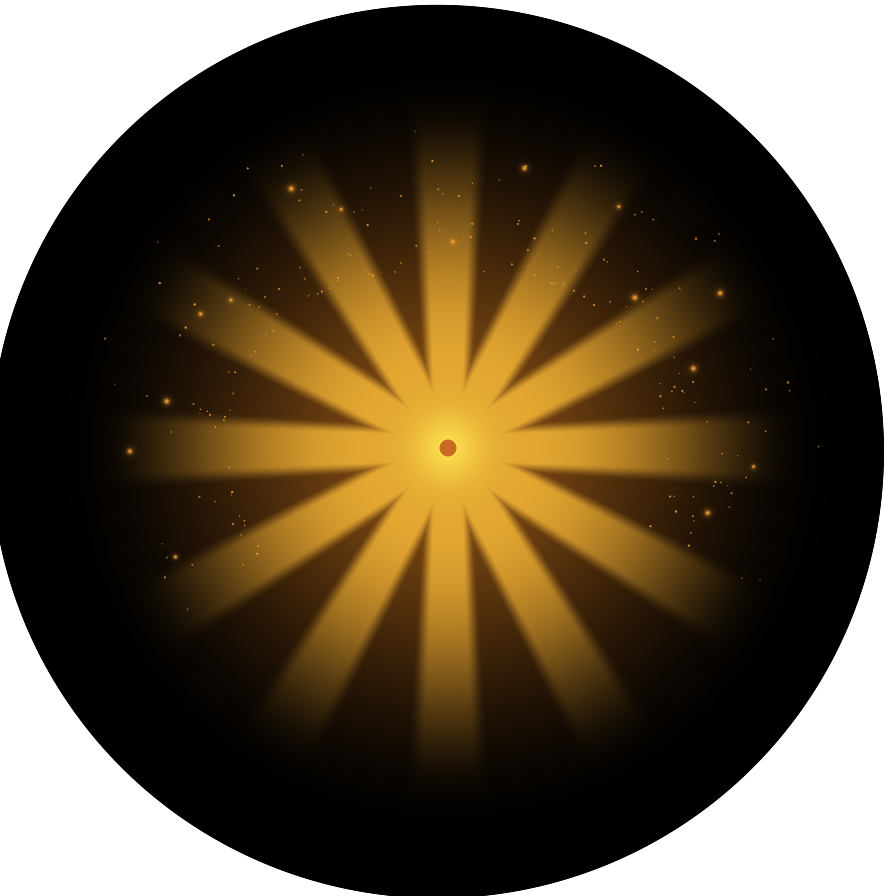
Reproduce this background procedurally as a WebGL 1 fragment shader.

```glsl
precision highp float;
// A golden sunburst on a black disc: twelve soft rays and a warm halo
// around a small copper core, with sparks scattered over an upper arc.
// Rays come from folding the angle; sparks are placed by a sine hash.

uniform vec2 u_resolution;

const float PI = 3.14159265;
const float RAY_COUNT = 12.0;
const int DUST_COUNT = 190;
const int EMBER_COUNT = 15;

const vec3 WHITE = vec3(1.0);
const vec3 BROWN = vec3(0.49, 0.28, 0.07);
const vec3 GOLD = vec3(0.89, 0.65, 0.19);
const vec3 YELLOW = vec3(1.0, 0.89, 0.32);
const vec3 COPPER = vec3(0.78, 0.42, 0.14);
const vec3 SPARK = vec3(0.95, 0.62, 0.20);

float hash(float n) {
  return fract(sin(n * 127.1 + 3.7) * 43758.5453);
}

// Filled circle with an edge one pixel wide
float disc(vec2 p, float radius, float pixel) {
  return 1.0 - smoothstep(-0.5 * pixel, 0.5 * pixel, length(p) - radius);
}

// Mask of equal rays that widen slowly away from the centre
float rays(vec2 p, float count) {
  float sector = 2.0 * PI / count;
  float r = length(p);
  float angle = mod(atan(p.y, p.x + 1e-6) + 0.5 * sector, sector) - 0.5 * sector;
  float side = r * abs(sin(angle));
  float halfWidth = 0.017 + 0.054 * r;
  float blur = 0.005 + 0.018 * r;
  return 1.0 - smoothstep(halfWidth - blur, halfWidth + blur, side);
}

// Smooth fall from one to zero between two radii
float fade(float r, float inner, float outer) {
  return 1.0 - smoothstep(inner, outer, r);
}

// Point on the arc above the core; t runs along it from right to left
vec2 arcPoint(float t, float spread) {
  float angle = mix(-0.45, 3.70, t);
  float r = 0.185 + 0.06 * abs(cos(angle)) + 0.17 * spread;
  return r * vec2(cos(angle), sin(angle));
}

// Fine dust, denser toward the inner side of the arc
float dust(vec2 p, float pixel) {
  float sum = 0.0;
  for (int i = 0; i < DUST_COUNT; i++) {
    float id = float(i);
    float spread = hash(id + 301.0);
    vec2 d = p - arcPoint(hash(id + 11.0), spread * spread);
    float size = mix(0.0007, 0.0014, hash(id + 601.0));
    float light = mix(0.35, 0.85, hash(id + 907.0));
    sum += light * fade(length(d), size - 0.5 * pixel, size + 0.5 * pixel);
  }
  return sum;
}

// Larger embers, evenly jittered, each with a small halo
float embers(vec2 p) {
  float sum = 0.0;
  for (int i = 0; i < EMBER_COUNT; i++) {
    float id = float(i);
    float t = (id + hash(id + 41.0)) / float(EMBER_COUNT);
    vec2 d = p - arcPoint(t, 0.15 + 0.6 * hash(id + 83.0));
    float size = mix(0.0018, 0.0030, hash(id + 17.0));
    float q = dot(d, d) / (size * size);
    sum += 0.8 * exp(-q) + 0.2 * exp(-0.2 * q);
  }
  return sum;
}

void main() {
  float scale = min(u_resolution.x, u_resolution.y);
  float pixel = 1.0 / scale;
  vec2 p = (gl_FragCoord.xy - 0.5 * u_resolution) / scale;
  float r = length(p);

  // Brown halo fading into black
  vec3 color = BROWN * pow(fade(r, 0.02, 0.46), 1.15);

  // Golden rays
  float rayLight = rays(p, RAY_COUNT) * fade(r, 0.08, 0.40);
  color = mix(color, GOLD, rayLight);

  // Yellow glow and the copper core
  float glow = 0.65 * exp(-r * r / 0.0014) + 0.35 * exp(-r / 0.035);
  color = mix(color, YELLOW, glow);
  color = mix(color, COPPER, disc(p, 0.0095, pixel));

  // Sparks
  float sparks = dust(p, pixel) + embers(p);
  color = mix(color, SPARK, min(sparks, 1.0));

  // Black disc on white, set slightly off the ray centre
  float inside = disc(p - vec2(-0.012, -0.004), 0.4987, pixel);
  gl_FragColor = vec4(mix(WHITE, color, inside), 1.0);
}
```
